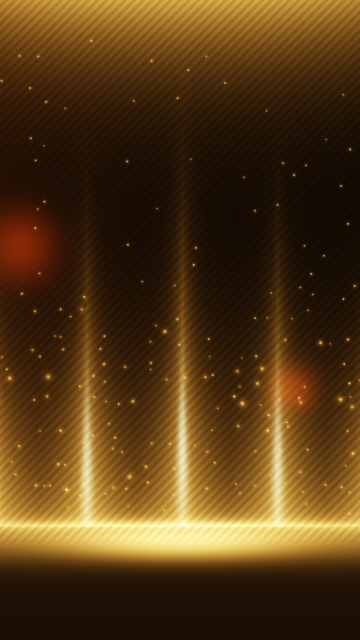
A WebGL 1 fragment shader for this background:

```glsl
precision highp float;
uniform vec2 u_resolution;

#define ASPECT 0.5625
#define FLOOR_Y 0.179
#define CENTER_X 0.285
#define BEAM_GAP 0.149
#define BEAM_HEIGHT 0.33
#define STRIPE_PERIOD 0.0143
#define STRIPE_DEPTH 0.14
#define GOLD vec3(1.0, 0.55, 0.14)
#define EMBER vec3(0.62, 0.11, 0.01)
#define SPARK vec3(1.9, 1.1, 0.3)

float gauss(float x) {
  return exp(-x * x);
}

vec2 hash2(vec2 p) {
  vec3 q = fract(p.xyx * vec3(0.1031, 0.1030, 0.0973));
  q += dot(q, q.yzx + 33.33);
  return fract((q.xx + q.yz) * q.zy);
}

// Glow from the top edge, low haze and a dim base
float ambientLight(vec2 p) {
  float side = abs(p.x - CENTER_X) / CENTER_X;
  float top = (1.65 - 0.5 * side * side) * exp((p.y - 1.0) / 0.07);
  float haze = 0.3 * gauss((p.y - FLOOR_Y) / 0.28);
  return 0.045 + top + haze;
}

// Bright horizon, its reflection and the falloff on both sides
float floorLight(vec2 p, float above) {
  float h = p.y - FLOOR_Y;
  float x = p.x - CENTER_X;
  float rim = (1.5 + 1.6 * gauss(x / 0.2)) * exp(-abs(h) / 0.006);
  float rise = 0.85 * exp(-max(h, 0.0) / 0.04);
  float fall = 1.3 * gauss(h / 0.044);
  float poolSize = mix(0.025, 0.016, step(-0.021, h));
  float pool = 3.0 * gauss(x / 0.16) * gauss((h + 0.021) / poolSize);
  return rim + pool + mix(fall, rise, above);
}

// x: golden halo, y: pale core of the nearest beam
vec2 beamLight(vec2 p) {
  float h = p.y - FLOOR_Y;
  float x = p.x - CENTER_X;
  float offset = floor(x / BEAM_GAP + 0.5) * BEAM_GAP;
  float d = abs(x - offset);
  float middle = gauss(offset / 0.15);
  float height = BEAM_HEIGHT - 0.3 * abs(offset);
  float width = mix(0.031, 0.014, smoothstep(0.0, 0.35, h));
  float halo = 1.4 * gauss(h / height) * exp(-d / width);
  float core = gauss((h - mix(0.075, 0.115, middle)) / 0.095);
  core *= gauss(d / mix(0.009, 0.005, smoothstep(0.0, 0.25, h)));
  return vec2(halo, core * (0.8 + 0.3 * middle));
}

// Cellular sparks, smaller and denser with each layer
float sparkLight(vec2 p) {
  float light = 0.0;
  for (int i = 0; i < 3; i++) {
    float layer = float(i);
    float cellSize = 0.056 - 0.011 * layer;
    vec2 grid = p / cellSize + layer * 17.3;
    vec2 cell = floor(grid);
    vec2 seed = hash2(cell + 5.0 + layer * 41.0);
    vec2 center = 0.2 + 0.6 * hash2(cell + 93.0);
    float d = length(grid - cell - center) * cellSize;
    float y = (cell.y + center.y - layer * 17.3) * cellSize;
    float low = smoothstep(0.19, 0.23, y) * (1.0 - smoothstep(0.42, 0.62, y));
    float high = 0.1 * step(0.5, y) * step(y, 0.95);
    float shown = step(seed.x, 0.5 * low + high);
    float radius = mix(0.0011, 0.0029 - 0.0006 * layer, seed.y * seed.y * low);
    float dot2 = gauss(d / radius) + 0.22 * gauss(d / (radius * 2.6));
    light += shown * dot2 * mix(0.35, 1.0, fract(seed.y * 7.0 + 0.6 * low));
  }
  return light;
}

void main() {
  vec2 p = gl_FragCoord.xy / u_resolution * vec2(ASPECT, 1.0);
  float above = smoothstep(FLOOR_Y - 0.004, FLOOR_Y + 0.003, p.y);
  vec2 beam = beamLight(p) * above;

  // Fine diagonal stripes modulate the golden light
  float stripe = sin(6.28318 * (p.x - p.y) / STRIPE_PERIOD);
  float stripeFade = smoothstep(0.14, 0.17, p.y);
  float light = ambientLight(p) * mix(0.42, 1.0, above);
  light += floorLight(p, above) + beam.x + 0.8 * beam.y;
  light *= 1.0 + STRIPE_DEPTH * stripe * stripeFade;

  vec3 energy = GOLD * light + vec3(0.0, 0.04, 0.03) * light * light;
  energy += vec3(0.1, 0.5, 0.65) * beam.y;

  // Red embers and warm left side
  energy += EMBER * gauss(length(p - vec2(0.031, 0.615)) / 0.052);
  energy += EMBER * gauss(length(p - vec2(0.458, 0.392)) / 0.033);
  energy += vec3(0.07, 0.022, 0.002) * exp(-p.x / 0.2) * above;
  energy += SPARK * sparkLight(p);

  gl_FragColor = vec4(1.0 - exp(-energy), 1.0);
}
```
